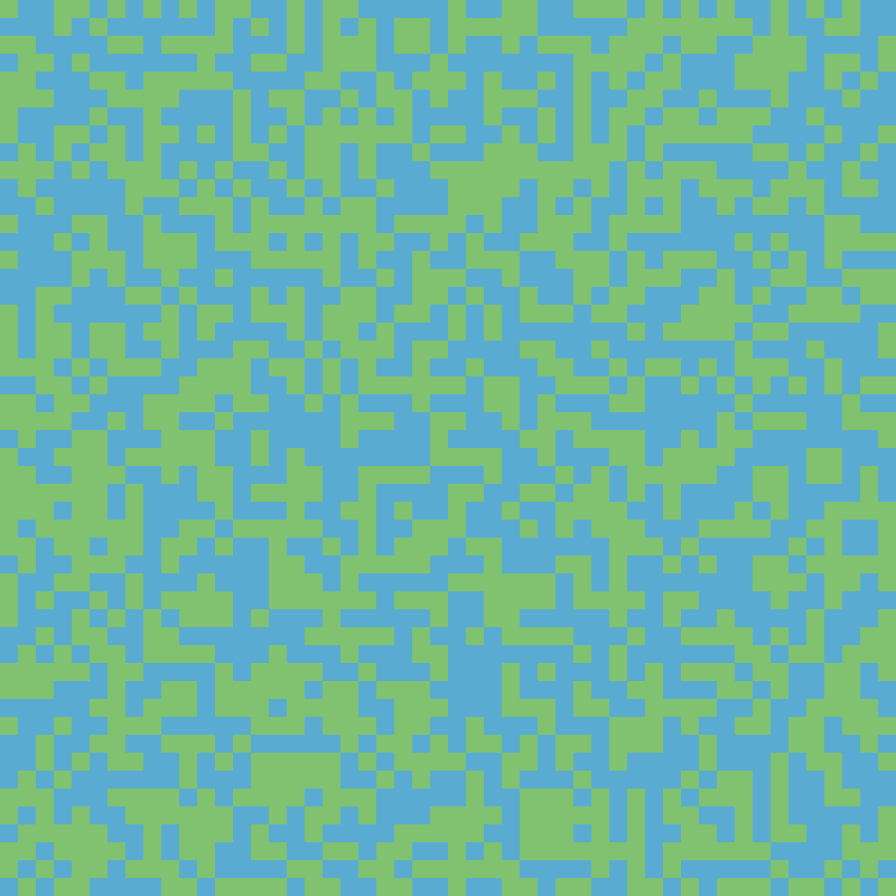
Write a Shadertoy shader that draws this texture.

```glsl
// Integer hash of a cell, from 0 to 1
float hash(vec2 cell) {
    uvec2 q = uvec2(ivec2(cell) + 64) * uvec2(1597u, 3812u);
    q.x += 7919u;
    uint n = (q.x ^ (q.y * 40503u)) * 69069u;
    n = (n ^ (n >> 15)) * 48271u;
    n = (n ^ (n >> 13)) * 69621u;
    n ^= n >> 16;
    return float(n & 65535u) / 65536.0;
}

// 1 for a green cell, 0 for a blue one
float isGreen(vec2 cell) {
    return step(0.505, hash(cell));
}

void mainImage(out vec4 fragColor, in vec2 fragCoord) {
    float cells = 50.0;
    vec2 p = fragCoord / iResolution.y * cells;
    float pixel = cells / iResolution.y;

    // Pixel coverage of the four cells around the nearest grid corner
    vec2 corner = floor(p + 0.5);
    vec2 cover = clamp((p - corner) / pixel + 0.5, 0.0, 1.0);
    float below = mix(isGreen(corner - 1.0), isGreen(corner - vec2(0, 1)), cover.x);
    float above = mix(isGreen(corner - vec2(1, 0)), isGreen(corner), cover.x);
    float green = mix(below, above, cover.y);

    vec3 blueColor = vec3(0.35, 0.67, 0.82);
    vec3 greenColor = vec3(0.505, 0.76, 0.445);
    fragColor = vec4(mix(blueColor, greenColor, green), 1.0);
}
```
